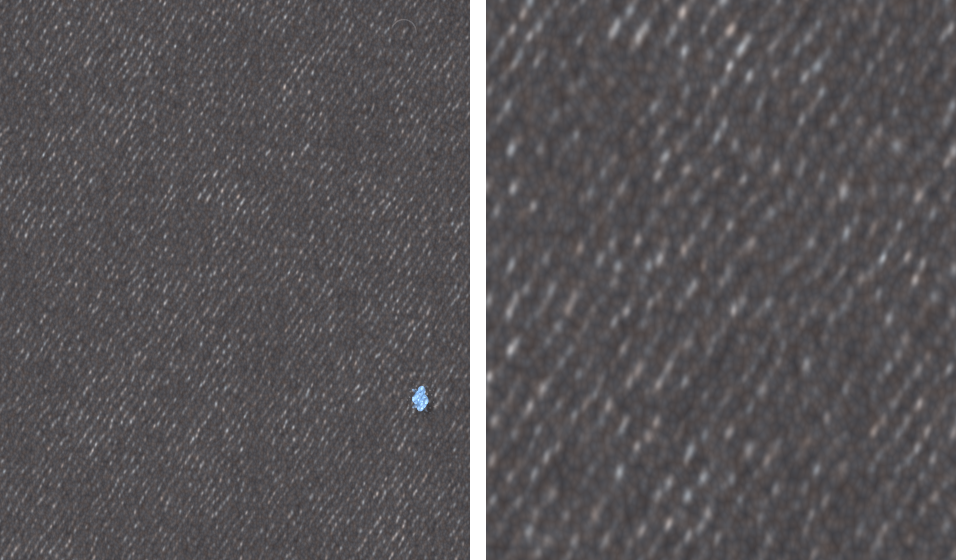
Left, the full canvas; right, a detail of the centre.
Reproduce this texture procedurally as a Shadertoy shader.

```glsl
const vec2 THREAD = vec2(0.0055, 0.0081);   // warp width, weft height
const vec3 CHARCOAL = vec3(0.303, 0.289, 0.297);
const vec3 WARM = vec3(1.10, 0.97, 0.88);
const vec3 COOL = vec3(0.91, 1.01, 1.06);
const vec3 PALE_BLUE = vec3(0.52, 0.70, 0.92);

float hash(vec2 p) {
    vec3 q = fract(p.xyx * 0.1031);
    q += dot(q, q.yzx + 33.33);
    return fract((q.x + q.y) * q.z);
}

vec2 hash2(vec2 p) {
    return vec2(hash(p + 17.3), hash(p + 71.9));
}

// Distance to the nearest scattered point
float cellular(vec2 p) {
    vec2 cell = floor(p);
    float nearest = 2.0;
    for (int y = -1; y <= 1; y++)
    for (int x = -1; x <= 1; x++) {
        vec2 id = cell + vec2(x, y);
        nearest = min(nearest, length(id + hash2(id) - p));
    }
    return nearest;
}

// Broad uneven wear, about -1 to 1
float clouds(vec2 p) {
    float sum = 0.0, weight = 0.5;
    for (int i = 0; i < 5; i++) {
        sum += weight * sin(p.x + 1.7 * sin(p.y * 0.8)) * sin(p.y + 1.3 * sin(p.x * 0.7));
        p = mat2(1.5, 1.1, -1.1, 1.5) * p + 2.3;
        weight *= 0.8;
    }
    return sum;
}

// Light weft stitches stepping diagonally through the dark warp
vec3 twill(vec2 p, float wear) {
    vec2 grid = p / THREAD;
    vec2 cell = floor(grid);
    vec3 light = vec3(0.0);
    for (int y = -1; y <= 1; y++)
    for (int x = -1; x <= 1; x++) {
        vec2 id = cell + vec2(x, y);
        if (mod(id.x - id.y, 3.0) > 0.5) continue;
        vec2 d = grid - id - 0.5 - 0.6 * (hash2(id) - 0.5);
        d.x -= 0.3 * d.y;
        float size = mix(1.25, 0.8, hash(id + 5.3));
        float spot = exp(-size * dot(d * d, vec2(5.0, 3.7)));
        float streak = hash(vec2(id.x, 5.0)) - 0.5;
        float gain = max(0.35, 1.0 + 0.45 * wear + 0.6 * streak);
        float glint = 0.035 + 0.235 * pow(hash(id + 3.7), 2.0);
        light += spot * glint * gain * mix(WARM, COOL, sqrt(hash(id + 9.1)));
    }
    return light;
}

// Small tuft of lint with a shadow and bright strands
vec3 addTuft(vec3 col, vec2 d) {
    float clump = cellular(d * 75.0 + 4.3);
    float strands = cellular(vec2(d.x - 0.35 * d.y, d.y * 0.5) * 210.0);
    float edge = length(d / vec2(0.0155, 0.024)) + 0.7 * (clump - 0.45);
    vec2 s = d - vec2(0.006, -0.013);
    col *= 1.0 - 0.3 * exp(-dot(s, s) * 2800.0);
    vec3 lint = PALE_BLUE * (1.25 - 0.6 * strands) + 0.15 * smoothstep(0.5, 0.1, clump);
    col = mix(col, lint, smoothstep(1.0, 0.75, edge));
    float flecks = smoothstep(0.25, 0.08, cellular(d * 110.0)) * exp(-dot(d, d) * 1400.0);
    return col + 0.25 * flecks;
}

// Faint curled fibre
float fibre(vec2 d, float radius) {
    float line = smoothstep(0.0022, 0.0004, abs(length(d) - radius));
    return line * smoothstep(-0.002, 0.008, d.y + 0.3 * d.x);
}

void mainImage(out vec4 fragColor, in vec2 fragCoord) {
    vec2 p = fragCoord / iResolution.y;
    float aspect = iResolution.x / iResolution.y;
    float wear = clouds(p * vec2(19.0, 13.0));

    // Slightly bent threads
    vec2 bend = 0.0015 * vec2(sin(p.y * 53.0 + 2.0 * sin(p.x * 29.0)),
                              sin(p.x * 47.0 + 2.0 * sin(p.y * 33.0)));
    vec2 cloth = p + bend;

    // Yarn mottling at three sizes, and warp streaks
    float grain = cellular(cloth * vec2(230.0, 165.0)) - 0.45;
    float mottle = cellular(cloth * vec2(125.0, 85.0) + 13.0) - 0.45;
    float patches = cellular(cloth * vec2(62.0, 36.0) + 47.0) - 0.45;
    float tint = cellular(cloth * 120.0 + 31.0) - 0.45;
    float column = sin(p.x * 310.0 + sin(p.y * 9.0)) * sin(p.x * 127.0);
    vec3 col = CHARCOAL + 0.008 * wear + 0.007 * column;
    col -= 0.065 * grain + 0.050 * mottle + 0.035 * patches;
    col += 0.035 * tint * vec3(1.0, 0.0, -0.8);
    col += twill(cloth, wear);

    // Lint caught on the cloth
    col = addTuft(col, p - vec2(0.895 * aspect, 0.288));
    col += 0.11 * fibre(p - vec2(0.859 * aspect, 0.943), 0.022);
    fragColor = vec4(clamp(col, 0.0, 1.0), 1.0);
}
```
